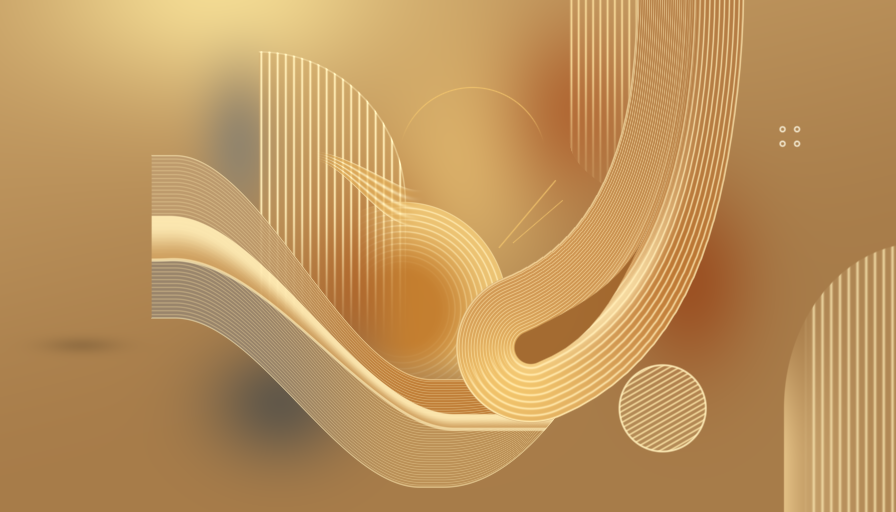
Give the GLSL for this background, as a Shadertoy shader.

```glsl
// Golden abstract backdrop: soft colour glows under finely lined ribbons.
// A coordinate running across each ribbon drives its shading and strands.
// Space is 7.68 wide with y measured downward.

vec3 col;
vec2 p;
float px;

void tint(vec3 ink, float a) { col = mix(col, ink, clamp(a, 0., 1.)); }
float ramp(float a, float b, float x) { return smoothstep(a, b, x); }
float inside(float d) { return 1. - ramp(-px, px, d); }
float stroke(float d, float w) { return inside(abs(d) - w); }

float glow(float x, float y, float w, float h) {
    vec2 d = (p - vec2(x, y)) / vec2(w, h);
    return exp(-dot(d, d));
}

// Periodic lines, thinner when sharper
float strands(float u, float sharpness) {
    return pow(.5 + .5 * cos(6.28318 * u), sharpness);
}

float ray(vec2 a, vec2 b) {
    vec2 e = b - a;
    return length(p - a - e * clamp(dot(p - a, e) / dot(e, e), 0., 1.));
}

vec2 spine(float t) {
    vec2 bend = vec2(5.95, 2.4);
    return mix(mix(vec2(4.55, 2.98), bend, t), mix(bend, vec2(5.92, -.3), t), t);
}

// Distance to the spine, position along it, signed side
vec3 spineCoords() {
    vec3 best = vec3(1e3, 0, 0);
    vec2 a = spine(0.);
    for (int i = 1; i <= 24; i++) {
        vec2 b = spine(float(i) / 24.), e = b - a, w = p - a;
        float h = clamp(dot(w, e) / dot(e, e), 0., 1.), d = length(w - e * h);
        if (d < best.x) best = vec3(d, (float(i) - 1. + h) / 24., (e.x * w.y - e.y * w.x) / length(e));
        a = b;
    }
    return best;
}

void mainImage(out vec4 fragColor, in vec2 fragCoord) {
    px = 7.68 / iResolution.x;
    p = vec2(fragCoord.x, iResolution.y - fragCoord.y) * px;
    vec3 cream = vec3(1, .93, .72);

    // Backdrop and glows
    col = mix(vec3(.75, .59, .37), vec3(.66, .49, .29), ramp(.3, 4.3, p.y + .25 * p.x));
    tint(vec3(.94, .84, .56), .95 * glow(1.9, -.1, 1.6, .95));
    tint(vec3(.86, .7, .42), .9 * glow(3.95, 1.4, .85, 1.2));
    tint(vec3(.68, .38, .18), .8 * glow(4.95, .95, .6, .75));
    tint(vec3(.61, .31, .13), .85 * glow(5.9, 2.4, .55, .8));
    tint(vec3(.67, .37, .14), .9 * glow(3.1, 2.3, .55, .75));
    tint(vec3(.56, .51, .42), .85 * glow(2.05, 1.25, .32, .6));
    tint(vec3(.37, .34, .29), .85 * glow(2.4, 3.45, .6, .5));
    col *= 1. - .13 * glow(.7, 2.96, .32, .07);

    // Striped dome on the left
    float dome = p.y > 1.75 ? p.x - 3.48 : 1.25 * length((p - vec2(2.22, 1.75)) / vec2(1.26, 1.31)) - 1.25;
    float mask = inside(max(dome, 2.22 - p.x)) * (1. - ramp(1.7, 3., p.y));
    tint(vec3(.8, .63, .38), .35 * mask);
    tint(cream, mask * (.85 * strands(p.x / .07, 5.) + .5 * stroke(dome, .01)));

    // Thin arc and slanted rays
    float arc = stroke(length(p - vec2(4.05, 1.38)) - .63, .004) * (1. - ramp(.9, 1.25, p.y));
    float rays = inside(ray(vec2(4.28, 2.12), vec2(4.76, 1.55)) - .005)
               + inside(ray(vec2(4.4, 2.08), vec2(4.82, 1.72)) - .003);
    tint(vec3(.95, .77, .42), .75 * (arc + rays));

    // Central arch with a tail flowing in from the left
    float arch = length((p - vec2(3.45, 2.65)) / vec2(.9, .92));
    mask = inside(arch * .9 - .9) * ramp(3., 3.6, p.x) * (1. - ramp(2.9, 3.4, p.y));
    vec3 silk = mix(vec3(.77, .5, .19), vec3(.92, .76, .45), ramp(.3, .9, arch));
    tint(mix(silk, cream, .7 * strands(arch * 18., 4.) * ramp(.35, .9, arch)), .9 * mask);
    float tail = p.y - 1.33 - .46 * ramp(2.65, 3.6, p.x), thick = .04 + .12 * ramp(2.7, 3.4, p.x);
    mask = stroke(tail, thick) * ramp(2.7, 2.95, p.x) * (1. - ramp(3.3, 3.65, p.x));
    tint(mix(vec3(.88, .68, .35), cream, strands(tail / thick * 2., 2.)), .7 * mask);

    // Left wave: lined sheets above and below a bright fold
    float top = 1.33 + 1.92 * ramp(1.5, 3.7, p.x), rise = max(p.x - 3.8, 0.);
    float bottom = 2.73 + 1.45 * ramp(1.5, 3.6, p.x) - .65 * rise * rise;
    float ridge = 1.85 + 1.7 * ramp(1.45, 3.9, p.x);
    float foldWidth = mix(.38, .13, ramp(1.3, 3.4, p.x)), fold = (p.y - ridge) / foldWidth;
    float across = (p.y - top) / max(bottom - top, .05), warm = ramp(2., 3.6, p.x);
    mask = inside(max(max(top - p.y, p.y - bottom), max(1.3 - p.x, p.x - 4.8)));
    vec3 upper = mix(vec3(.74, .6, .42), vec3(.76, .5, .22), warm);
    vec3 lower = mix(vec3(.6, .52, .42), vec3(.74, .57, .34), warm);
    vec3 wave = mix(upper, lower, ramp(ridge - .05, ridge + .2, p.y));
    wave = mix(wave, vec3(.92, .82, .6), .38 * strands(across * 42., 2.));
    vec3 sheen = mix(vec3(1, .92, .7), vec3(.82, .63, .37), ramp(.2, 1., fold));
    wave = mix(wave, sheen, .95 * stroke(p.y - ridge - .5 * foldWidth, .5 * foldWidth));
    wave = mix(wave, cream, .7 * stroke(p.y - ridge - foldWidth, .014));
    tint(wave, .9 * mask);
    tint(cream, .5 * mask * (stroke(p.y - top, .01) + stroke(p.y - bottom, .01)));

    // Hanging stripes beside the tall ribbon
    float hang = max(4.88 - p.x, p.y - 1.2 - .5 * sqrt(clamp(p.x * 2. - 9.76, 0., 1.)));
    mask = inside(max(hang, p.x - 5.6)) * (1. - .8 * ramp(.4, 1.6, p.y));
    tint(vec3(.95, .83, .58), mask * (.1 + .8 * strands(p.x / .062, 4.)));

    // Tall ribbon looping round its spine, open near the tip
    vec3 s = spineCoords();
    float halfWidth = mix(.64, .46, ramp(0., .8, s.y)), v = s.x / halfWidth;
    float right = ramp(-.15, .15, s.z), high = ramp(.25, .85, s.y);
    float opening = .14 * (1. - ramp(.05, .45, s.y));
    vec3 loop = mix(vec3(.8, .58, .32), vec3(.74, .46, .19), right * ramp(.1, .5, s.y));
    loop = mix(loop, vec3(.7, .5, .29), .8 * high);
    loop = mix(loop, vec3(.95, .78, .43), .85 * glow(4.4, 3.3, .75, .5));
    float lines = mix(.38 * strands(v * 25., 2.), .65 * strands(v * 11., 3.), right);
    loop = mix(loop, cream, lines);
    vec2 shine = (vec2(v, s.y) - vec2(.2, .3)) / vec2(.18, .3);
    loop = mix(loop, cream, .75 * right * exp(-dot(shine, shine)));
    loop = mix(loop, cream, .55 * stroke(s.x - halfWidth, .015));
    mask = inside(s.x - halfWidth);
    tint(vec3(.64, .41, .18), .8 * mask);
    tint(loop, mask * ramp(-px, px, s.x - opening));

    // Hatched disc
    float disc = length(p - vec2(5.68, 3.5)) - .37;
    tint(vec3(.96, .86, .62), inside(disc) * (.15 + .65 * strands(dot(p, vec2(12, 21)), 2.)));
    tint(cream, .8 * stroke(disc, .008));

    // Striped panel at the lower right
    float panel = p.y > 3.5 ? 6.72 - p.x : 1.2 * length((p - vec2(7.9, 3.5)) / vec2(1.18, 1.42)) - 1.2;
    mask = inside(panel);
    tint(vec3(.93, .8, .56), mask * .8 * exp(-3.5 * max(p.x - 6.72, 0.)) * ramp(2.4, 4., p.y));
    tint(vec3(.93, .84, .63), mask * ramp(6.88, 6.98, p.x) * (.1 + .7 * strands(p.x / .075, 3.)));

    // Small grid of four beads
    tint(vec3(.96, .92, .82), .85 * stroke(length(abs(p - vec2(6.77, 1.17)) - .062) - .02, .007));

    fragColor = vec4(mix(vec3(.7, .53, .32), col, 1.1), 1.);
}
```
